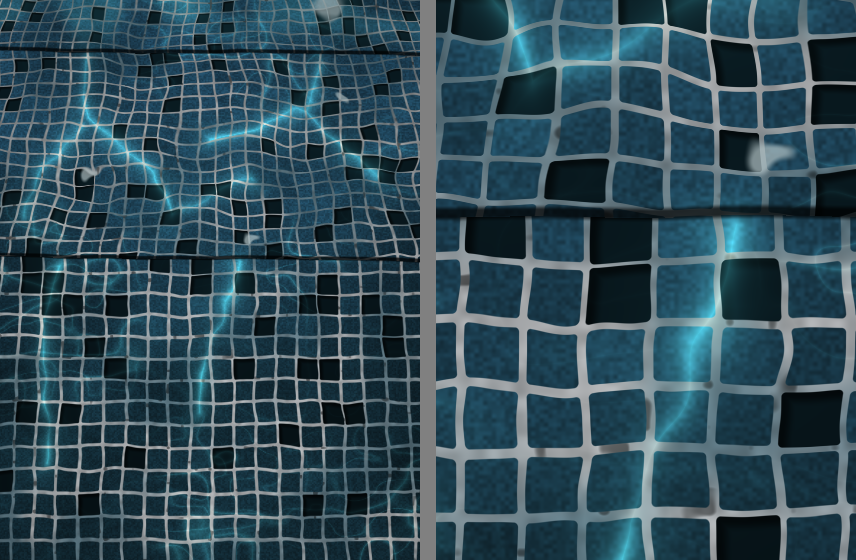
Left, the full canvas; right, a detail of the centre.
A Shadertoy shader for this texture:

```glsl
// Sunlit pool steps: mosaic tiles with pale grout, bent by water and crossed by caustics.
#define LOWER_STEP 0.717
#define UPPER_STEP 1.208
#define GROUT_HALF 0.062
#define DARK_SHARE 0.13
#define CAUSTIC_GAIN 0.85
#define TILE_DEEP vec3(0.070, 0.165, 0.208)
#define TILE_BLUE vec3(0.105, 0.235, 0.315)
#define TILE_DARK vec3(0.022, 0.064, 0.080)
#define GROUT_COOL vec3(0.37, 0.48, 0.53)
#define GROUT_WARM vec3(0.71, 0.72, 0.73)
#define LIGHT_CYAN vec3(0.17, 0.46, 0.49)

// Main light ribbons as segments, in units of the canvas width
const vec4 RIBBONS[11] = vec4[11](
    vec4(.205, 1.18, .208, 1.06), vec4(.208, 1.06, .368, .93), vec4(.368, .93, .413, .82),
    vec4(.413, .82, .58, .917), vec4(.19, 1.04, .06, .83), vec4(.773, 1.18, .74, 1.07),
    vec4(.74, 1.07, .91, .917), vec4(.48, 1.0, .74, 1.07), vec4(.552, .70, .472, .456),
    vec4(.472, .456, .478, .34), vec4(.13, .69, .10, .22));

// Pale surface glints: centre and radius
const vec3 GLINTS[4] = vec3[4](
    vec3(.212, .922, .025), vec3(.60, .765, .020), vec3(.79, 1.323, .045), vec3(.81, 1.09, .018));

float hash(vec2 p) {
    return fract(sin(dot(p, vec2(127.1, 311.7))) * 43758.55);
}

float noise(vec2 p) {
    vec2 i = floor(p), f = fract(p);
    f = f * f * (3.0 - 2.0 * f);
    return mix(mix(hash(i), hash(i + vec2(1, 0)), f.x),
               mix(hash(i + vec2(0, 1)), hash(i + vec2(1, 1)), f.x), f.y);
}

vec2 noise2(vec2 p) {
    return vec2(noise(p), noise(p + 41.3)) - 0.5;
}

float segmentDistance(vec2 p, vec2 a, vec2 b) {
    vec2 pa = p - a, ba = b - a;
    return length(pa - ba * clamp(dot(pa, ba) / dot(ba, ba), 0.0, 1.0));
}

// Refraction: gentle on the lowest step, strong further up
vec2 refractWater(vec2 p, float level) {
    if (level < 0.5) return p + 0.010 * noise2(p * 13.0) + 0.004 * noise2(p * 36.0);
    vec2 q = p + 0.030 * noise2(p * 8.0) + 0.011 * noise2(p * 23.0);
    vec2 d = p - vec2(0.225, 0.90);
    float r = length(d) + 0.001;
    return q + d / r * 0.008 * sin(r * 95.0) * exp(-r * r * 130.0);
}

// Tile coordinates with mild perspective; z is the number of columns
vec3 tileGrid(vec2 p, float level) {
    float t, cols, row;
    if (level < 0.5) {
        t = LOWER_STEP - p.y;
        cols = mix(19.9, 18.6, t / LOWER_STEP);
        row = 0.743 - 20.73 * t + 2.63 * t * t;
    } else if (level < 1.5) {
        t = UPPER_STEP - p.y;
        cols = mix(27.5, 22.5, t / 0.49);
        row = 0.7 - 33.0 * t + 5.0 * t * t;
    } else {
        t = p.y - UPPER_STEP;
        cols = 31.0 + 20.0 * t;
        row = 36.0 * t + 0.3;
    }
    return vec3((p.x - 0.505) * cols, row, cols);
}

float caustics(vec2 p) {
    vec2 q = p + 0.05 * noise2(p * 7.0) + 0.018 * noise2(p * 21.0);
    float ribbons = 0.0;
    for (int i = 0; i < 11; i++) {
        float d = segmentDistance(q, RIBBONS[i].xy, RIBBONS[i].zw);
        ribbons = max(ribbons, 0.75 * exp(-d * 130.0) + 0.42 * exp(-d * 38.0));
    }
    ribbons *= 0.45 + 0.9 * noise(p * 16.0);
    // Fine web of ridges, shown in patches
    float ridgeA = 1.0 - abs(2.0 * noise(q * vec2(9.0, 13.0) + 3.0) - 1.0);
    float ridgeB = 1.0 - abs(2.0 * noise(q * vec2(17.0, 24.0) + 17.0) - 1.0);
    float patches = smoothstep(0.42, 0.85, noise(p * 4.2 + 8.0));
    float web = pow(ridgeA, 14.0) * 0.6 + pow(ridgeB, 16.0) * 0.4;
    float topGlow = smoothstep(1.20, 1.30, p.y) * smoothstep(0.35, 0.75, noise(p * 9.0)) * 0.4;
    return ribbons + web * (0.12 + 0.75 * patches) + topGlow;
}

void mainImage(out vec4 fragColor, in vec2 fragCoord) {
    vec2 p = fragCoord / iResolution.x;
    float px = 1.0 / iResolution.x;

    // Which step, with slightly sloping, wavy edges
    float wave = 0.010 * (p.x - 0.5) + 0.005 * (noise(vec2(p.x * 12.0, 2.0)) - 0.5);
    float lowEdge = p.y - LOWER_STEP + wave, highEdge = p.y - UPPER_STEP + wave;
    float level = step(0.0, lowEdge) + step(0.0, highEdge);

    vec3 grid = tileGrid(refractWater(p, level), level);
    vec2 cell = floor(grid.xy) + 57.0 * level;
    vec2 f = fract(grid.xy) - 0.5;
    float pick = hash(cell + 5.0);
    float isDark = step(pick, DARK_SHARE);

    // Rounded tile; dark ones sit wider in their grout
    float halfSize = 0.5 - GROUT_HALF - 0.014 * hash(cell + 9.0) + 0.035 * isDark;
    vec2 b = abs(f) - halfSize + 0.07;
    float d = length(max(b, 0.0)) + min(max(b.x, b.y), 0.0) - 0.07;
    float tileMask = 1.0 - smoothstep(-0.8, 0.8, d / (grid.z * px));

    // Tile colour, grain and recessed shading
    float height = smoothstep(0.2, 1.25, p.y);
    vec3 tile = mix(TILE_DEEP, TILE_BLUE, height);
    tile *= 0.86 + 0.24 * hash(cell + 21.0);
    tile *= 0.80 + 0.40 * noise(p * 290.0);
    tile *= 0.78 + 0.44 * noise(p * 5.0 + 30.0);
    float recess = smoothstep(0.22, 0.42, max(f.y, -f.x));
    vec3 hollow = TILE_DARK * mix(1.25, 0.5, recess) * (0.8 + 0.5 * height);
    tile = mix(tile, hollow, isDark);

    // Worn grout, from cool grey to warm white
    vec3 grout = mix(GROUT_COOL, GROUT_WARM, smoothstep(0.15, 0.85, noise(p * 11.0 + 4.0)));
    grout *= mix(0.92, 0.80, height) * (0.84 + 0.25 * noise(p * 95.0));
    grout *= 1.0 - 0.45 * smoothstep(0.83, 0.95, noise(p * 60.0 + 11.0));

    // Sunlight over both materials
    float light = caustics(p) * CAUSTIC_GAIN;
    tile += LIGHT_CYAN * light * mix(1.0, 0.45, isDark);
    grout += vec3(0.30, 0.33, 0.29) * light;
    vec3 col = mix(grout, tile, tileMask);

    // Pale reflections on the surface
    for (int i = 0; i < 4; i++) {
        vec2 g = p - GLINTS[i].xy + 0.035 * noise2(p * 34.0);
        float blob = 1.0 - smoothstep(0.45, 1.0, length(g) / GLINTS[i].z);
        col = mix(col, vec3(0.66, 0.72, 0.73), 0.7 * blob);
    }

    // Shadowed step noses and soft falloff to the corners
    float nose = min(abs(lowEdge - 0.003), abs(highEdge - 0.003));
    col *= 1.0 - 0.72 * (1.0 - smoothstep(0.002, 0.007, nose));
    vec2 v = fragCoord / iResolution.xy - 0.5;
    col *= 1.06 - 0.42 * dot(v, v);
    fragColor = vec4(clamp(col, 0.0, 1.0), 1.0);
}
```
